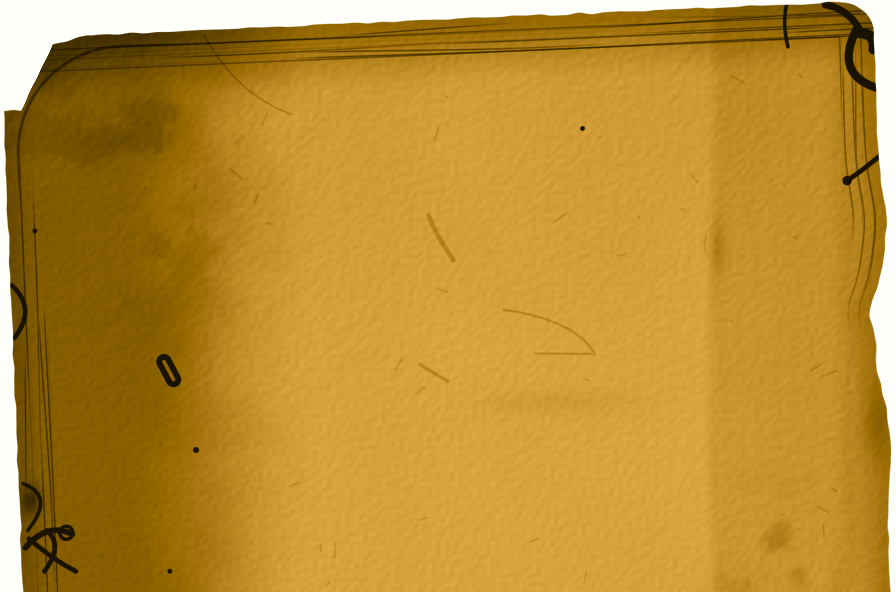
Reproduce this texture procedurally as a Shadertoy shader.

```glsl
// Aged amber sheet of paper with torn edges, fold lines, stains and ink marks on white.

float hash(vec2 p) {
    return fract(sin(dot(p, vec2(127.1, 311.7))) * 43758.5);
}

float noise(vec2 p) {
    vec2 i = floor(p), f = fract(p);
    f = f * f * (3. - 2. * f);
    float low = mix(hash(i), hash(i + vec2(1, 0)), f.x);
    float high = mix(hash(i + vec2(0, 1)), hash(i + vec2(1, 1)), f.x);
    return mix(low, high, f.y);
}

float fbm(vec2 p) {
    float sum = 0., amp = .5;
    for (int i = 0; i < 4; i++) {
        sum += amp * noise(p);
        p = p * 2.03 + 7.1;
        amp *= .5;
    }
    return sum;
}

float bump(float x, float w) { return exp(-x * x / (w * w)); }

float blot(vec2 p, vec2 center, vec2 size) { return bump(length((p - center) / size), 1.); }

float segment(vec2 p, vec2 a, vec2 b) {
    vec2 ab = b - a;
    return length(p - a - ab * clamp(dot(p - a, ab) / dot(ab, ab), 0., 1.));
}

// Coverage from signed distance
float cover(float d, float px) { return 1. - smoothstep(-px, px, d); }

// Signed distance to a quadratic curve of half width w
float stroke(vec2 p, vec2 a, vec2 b, vec2 c, float w) {
    float d = 9.;
    vec2 last = a;
    for (int i = 1; i <= 10; i++) {
        float t = float(i) / 10.;
        vec2 next = mix(mix(a, b, t), mix(b, c, t), t);
        d = min(d, segment(p, last, next));
        last = next;
    }
    return d - w;
}

float dot2d(vec2 p, vec2 c, float r) { return length(p - c) - r; }

// Depth below two edges that meet in a round corner
float roundDepth(vec2 q, float r) {
    return r - length(max(r - q, 0.)) + max(min(q.x, q.y) - r, 0.);
}

float rightEdge(float y) {
    return 1.503 - .028 * y + .012 * bump(y - .63, .07) - .02 * bump(y - .47, .05)
        - .012 * bump(y - .38, .04) + .008 * bump(y - .24, .07);
}

// Thin worn lines that follow an edge
float foldLines(float depth, float along, float seed, float px) {
    float sum = 0.;
    for (int i = 0; i < 7; i++) {
        float k = float(i) + seed;
        float offset = .01 + .05 * hash(vec2(k, 2)) + .014 * (noise(vec2(along * 2., k * 5.3)) - .5);
        float wear = smoothstep(.3, .65, noise(vec2(along * 4., k * 9.7)));
        sum = max(sum, wear * cover(abs(depth - offset) - .0012, px));
    }
    return sum;
}

// Scattered short fibres
float fibres(vec2 p, float px) {
    float d = 9.;
    for (int i = 0; i < 36; i++) {
        float k = float(i), turn = 6.283 * hash(vec2(k, 31));
        vec2 c = vec2(.2 + 1.25 * hash(vec2(k, 11)), .9 * hash(vec2(k, 23)));
        vec2 reach = vec2(cos(turn), sin(turn)) * .016 * hash(vec2(k, 43));
        d = min(d, segment(p, c - reach, c + reach));
    }
    return cover(d - .0015, px);
}

float inkMarks(vec2 p) {
    // Upper right loop and hooks
    float d = stroke(p, vec2(1.394, .992), vec2(1.437, .984), vec2(1.457, .941), .006);
    d = min(d, stroke(p, vec2(1.447, .951), vec2(1.407, .872), vec2(1.486, .85), .007));
    d = min(d, stroke(p, vec2(1.447, .945), vec2(1.48, .945), vec2(1.476, .917), .009));
    d = min(d, stroke(p, vec2(1.431, .695), vec2(1.453, .709), vec2(1.49, .74), .004));
    d = min(d, dot2d(p, vec2(1.431, .695), .008));
    d = min(d, stroke(p, vec2(1.329, .994), vec2(1.321, .96), vec2(1.331, .921), .003));
    // Left arc and lower left scribble
    d = min(d, stroke(p, vec2(.02, .518), vec2(.063, .478), vec2(.024, .429), .004));
    d = min(d, stroke(p, vec2(.039, .183), vec2(.094, .163), vec2(.047, .104), .003));
    d = min(d, stroke(p, vec2(.043, .075), vec2(.079, .118), vec2(.122, .098), .005));
    d = min(d, stroke(p, vec2(.049, .09), vec2(.089, .055), vec2(.128, .035), .004));
    d = min(d, stroke(p, vec2(.079, .104), vec2(.108, .079), vec2(.075, .035), .004));
    d = min(d, abs(dot2d(p, vec2(.112, .1), .011)) - .003);
    // Hollow capsule and dots
    d = min(d, abs(segment(p, vec2(.277, .389), vec2(.293, .359)) - .008) - .005);
    d = min(d, dot2d(p, vec2(.984, .783), .004));
    d = min(d, dot2d(p, vec2(.331, .24), .005));
    d = min(d, dot2d(p, vec2(.287, .035), .004));
    return min(d, dot2d(p, vec2(.059, .61), .004));
}

float scratches(vec2 p) {
    float d = stroke(p, vec2(.724, .636), vec2(.738, .6), vec2(.766, .561), .004);
    d = min(d, stroke(p, vec2(.85, .477), vec2(.97, .46), vec2(1.004, .404), .002));
    d = min(d, segment(p, vec2(1.004, .402), vec2(.905, .403)) - .002);
    d = min(d, stroke(p, vec2(.345, .94), vec2(.4, .84), vec2(.492, .807), .0015));
    return min(d, segment(p, vec2(.71, .384), vec2(.756, .356)) - .003);
}

// Amber ramp indexed by its red value
vec3 amber(float v) { return vec3(v, .7 * v + .24 * max(v - .64, 0.), max(.94 * (v - .59), 0.)); }

void mainImage(out vec4 fragColor, in vec2 fragCoord) {
    vec2 p = fragCoord / iResolution.y;
    float px = .8 / iResolution.y;
    // Sheet outline
    float topLine = .9346 + .0433 * p.x;
    float top = min(min(topLine, .901 + .27 * p.x), max(.738 + 2.1 * p.x, .813));
    float left = p.x - .039 + .0406 * p.y, right = rightEdge(p.y) - p.x;
    float rightDepth = roundDepth(vec2(right, topLine - p.y), .06);
    float foldDepth = roundDepth(vec2(left, topLine - p.y), .2);
    float ragged = .004 * (noise(p * 45.) - .5);
    float sheet = cover(-min(min(left, top - p.y), rightDepth) - ragged, px);
    // Broad shading
    float cloud = fbm(p * 5.) - .47;
    float v = mix(.535, .845, smoothstep(.2, .55, p.x + .12 * cloud));
    v -= .05 * p.y * p.y + .13 * (1. - smoothstep(.03, .12, topLine - p.y + .03 * cloud));
    v -= .06 * smoothstep(1.19, 1.215, p.x + .02 * cloud);
    v -= .05 * smoothstep(1.39, 1.43, p.x + .08 * cloud);
    v -= .09 * (1. - smoothstep(0., .05, min(foldDepth, right)));
    // Stains and grain
    float patches = smoothstep(.5, .68, fbm(p * 9. + 3.));
    v -= .09 * patches * blot(p, vec2(.25, .72), vec2(.22, .25));
    v -= .12 * patches * blot(p, vec2(1.34, .05), vec2(.2, .09));
    v -= .09 * blot(p, vec2(1.213, .58), vec2(.012, .05));
    v -= .12 * blot(p, vec2(1.48, .28), vec2(.025, .06));
    v -= .04 * blot(p, vec2(.95, .32), vec2(.13, .02));
    v += .05 * (noise(p * 130.) - noise(p * 130. + vec2(.5, -.4))) + .04 * cloud;
    // Worn lines, fibres and ink
    v -= .12 * cover(scratches(p), px) + .09 * fibres(p, px);
    v *= 1. - .5 * foldLines(foldDepth, p.x - p.y, 1., px);
    v *= 1. - .4 * foldLines(rightDepth, p.y, 20., px) * smoothstep(.4, .6, p.y);
    v *= 1. - .5 * blot(p, vec2(.052, .155), vec2(.018, .025));
    v = mix(v, .1, cover(inkMarks(p), px));
    fragColor = vec4(mix(vec3(1, 1, .99), amber(v), sheet), 1);
}
```
